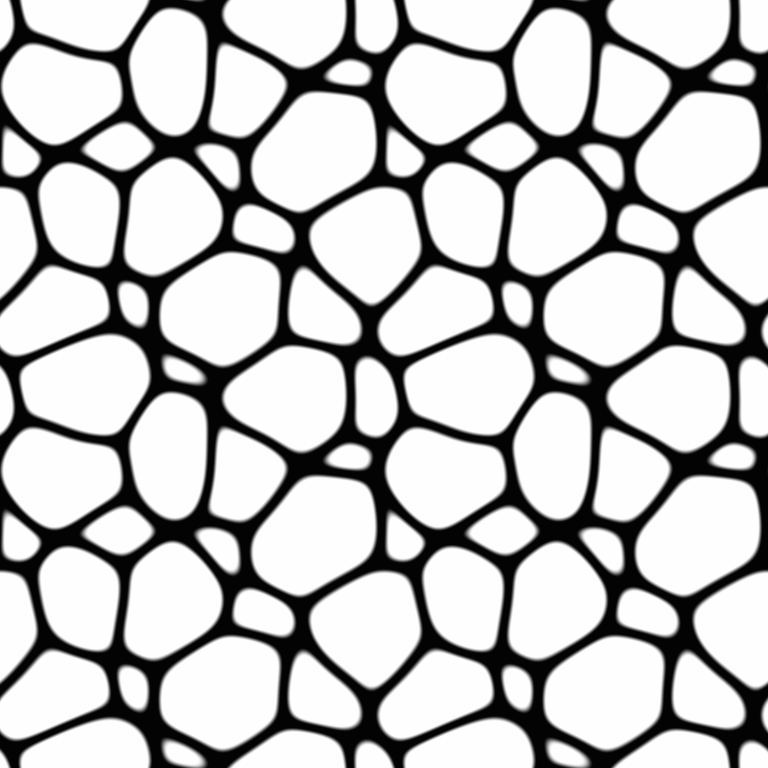
Give the GLSL for this pattern, as a WebGL 2 fragment shader.

```glsl
#version 300 es
precision highp float;
// White rounded pebbles in black joints: a tile of 20 stones, repeated 2 by 2.
// Each stone is a cell of a weighted Voronoi diagram on a wrapped torus; a smooth
// minimum of the distances to its sides rounds the corners.

uniform vec2 u_resolution;
out vec4 fragColor;

const int STONES = 20;

// Centre (xy) and squared radius (z) of a stone: sheared 4 x 5 grid plus jitter
vec3 stone(int index) {
  float i = float(index);
  float row = floor((i + 0.5) / 4.0);
  float column = i - 4.0 * row;
  vec2 jitter = fract(i * i * vec2(0.371, 0.233)) - 0.5;
  vec2 centre = vec2((column + 0.4 * row) / 4.0, row / 5.0) + 0.1 * jitter;
  float radius = mix(0.05, 0.175, smoothstep(0.1, 0.6, fract(i * 0.618)));
  return vec3(centre, radius * radius);
}

// Shortest offset between two points of the wrapped tile
vec2 wrapOffset(vec2 d) {
  return fract(d + 0.5) - 0.5;
}

// Rounded distance from p to the border of the stone cell around it
float borderDistance(vec2 p) {
  int nearest = 0;
  float nearestPower = 10.0;
  vec2 nearestOffset = vec2(0.0);
  for (int i = 0; i < STONES; i++) {
    vec3 s = stone(i);
    vec2 offset = wrapOffset(p - s.xy);
    float power = dot(offset, offset) - s.z;
    if (power < nearestPower) {
      nearest = i;
      nearestPower = power;
      nearestOffset = offset;
    }
  }

  // Exponential smooth minimum over the sides shared with all other stones
  float rounding = 0.016;
  float total = 0.0;
  for (int i = 0; i < STONES; i++) {
    if (i == nearest) continue;
    vec3 s = stone(i);
    vec2 offset = wrapOffset(p - s.xy);
    float power = dot(offset, offset) - s.z;
    float side = 0.5 * (power - nearestPower) / length(offset - nearestOffset);
    total += exp(-side / rounding);
  }
  return -rounding * log(total);
}

void main() {
  vec2 p = 2.0 * gl_FragCoord.xy / u_resolution;

  // Periodic warp bends the straight sides
  vec2 wave = vec2(3.0 * p.y + p.x, 3.0 * p.x - 2.0 * p.y + 0.3);
  p += 0.007 * sin(6.2831853 * wave);

  // Soft outline, never thinner than a pixel
  float softness = max(0.0065, 2.0 / min(u_resolution.x, u_resolution.y));
  float pebble = smoothstep(-softness, softness, borderDistance(p) - 0.012);

  vec3 jointBlack = vec3(0.01);
  vec3 pebbleWhite = vec3(0.995);
  fragColor = vec4(mix(jointBlack, pebbleWhite, pebble), 1.0);
}
```
